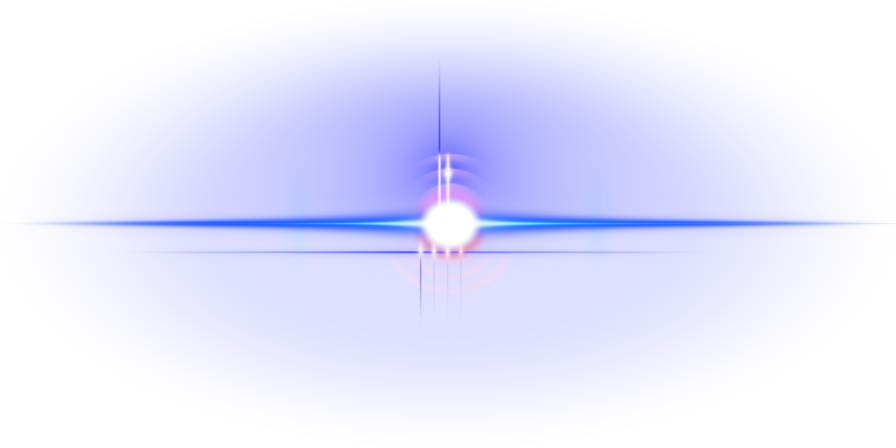
This background is drawn by a Shadertoy shader. Its source:

```glsl
// Anamorphic lens flare: a white core with blue streaks, thin spikes and pink arcs on a lilac glow.

// Soft bell curve around zero.
float bell(float x, float width) {
    return exp(-x * x / (width * width));
}

// Thin horizontal or vertical line that never gets narrower than a pixel.
float hairline(float x, float width) {
    return bell(x, max(width, 0.7 / iResolution.y));
}

// Lilac oval with a violet cloud over the core.
vec3 backdrop(vec2 p) {
    float oval = 1.0 - smoothstep(0.48, 1.04, length(p / vec2(1.0, 0.5)));
    float upper = smoothstep(-0.04, 0.07, p.y);
    vec2 q = p - vec2(0.0, 0.12);
    float cloud = 0.30 * exp(-length(q * vec2(0.8, 1.0)) / 0.15);
    float dusk = 0.06 * bell(p.x, 0.6);
    float depth = oval * (0.125 + upper * (dusk + cloud));
    depth += 0.20 * upper * exp(-length(q * vec2(1.0, 0.8)) / 0.045);
    vec3 color = 1.0 - depth * vec3(1.0, 0.98, 0.01);
    float side = bell(abs(p.x) - 0.335, 0.025) * bell(p.y, 0.09);
    return color - side * vec3(0.06, 0.0, 0.0);
}

// Tapered blue streak with a cyan and white heart.
vec3 mainStreak(vec3 color, vec2 p) {
    float x = abs(p.x - 0.005);
    float y = p.y - 0.001;
    float reach = 1.0 - smoothstep(0.48, 1.0, x);
    float taper = exp(-x / 0.28);
    float haze = exp(-abs(y) / (0.006 + 0.036 * taper)) * reach;
    color = mix(color, vec3(0.38, 0.46, 1.0), 0.5 * haze);
    float blue = hairline(y, 0.0035 + 0.027 * taper) * reach;
    color = mix(color, vec3(0.04, 0.27, 1.0), 0.88 * blue);
    float heart = hairline(y, 0.0015 + 0.017 * exp(-x / 0.13));
    float cyan = heart * exp(-x / (p.x > 0.0 ? 0.55 : 0.30));
    color = mix(color, vec3(0.12, 0.82, 1.0), cyan);
    float white = hairline(y, 0.001 + 0.020 * exp(-x / 0.07));
    return mix(color, vec3(0.96, 1.0, 1.0), white * exp(-x * x / 0.045));
}

// Fine line below the main streak, stronger to the left.
vec3 lowerStreak(vec3 color, vec2 p) {
    float x = p.x + 0.07;
    float y = p.y + 0.063;
    float strength = exp(-abs(x) / 0.28) * (1.0 - smoothstep(0.45, 0.7, abs(x)));
    color = mix(color, vec3(0.5, 0.54, 1.0), 0.3 * strength * bell(y, 0.012));
    return mix(color, vec3(0.10, 0.20, 0.95), 0.85 * strength * hairline(y, 0.0025));
}

// Pink rings and arcs around the core.
vec3 arcs(vec3 color, vec2 p) {
    vec2 q = p - vec2(0.005, 0.0);
    float r = length(q);
    float below = smoothstep(0.02, -0.06, q.y);
    vec3 rim = mix(vec3(1.0, 0.56, 0.96), vec3(1.0, 0.48, 0.52), below);
    color = mix(color, rim, 0.75 * bell(r - 0.066, 0.014));
    for (int i = 0; i < 3; i++) {
        float radius = 0.088 + 0.033 * float(i);
        float band = smoothstep(radius - 0.025, radius, r)
            * (1.0 - smoothstep(radius, radius + 0.005, r));
        float low = smoothstep(-0.045, -0.085, q.y);
        float high = smoothstep(0.03, 0.06, q.y) * bell(q.x, 0.05);
        color = mix(color, vec3(1.0, 0.86, 0.93), 0.42 * band * low);
        color = mix(color, vec3(0.96, 0.74, 1.0), 0.55 * band * high);
    }
    return color;
}

// Vertical spikes above and below the core.
vec3 spikes(vec3 color, vec2 p) {
    float tall = hairline(p.x + 0.019, 0.0022);
    float rise = smoothstep(0.13, 0.17, p.y) * (1.0 - smoothstep(0.17, 0.39, p.y));
    color = mix(color, vec3(0.24, 0.25, 0.90), 0.85 * tall * rise);

    // Two bright columns over the core.
    float column = smoothstep(0.165, 0.145, p.y) * smoothstep(0.0, 0.03, p.y);
    float pair = max(hairline(p.x + 0.019, 0.003), 0.9 * hairline(p.x, 0.0045));
    color = mix(color, vec3(1.0, 0.95, 1.0), pair * column);
    float bead = bell(length((p - vec2(0.0, 0.113)) * vec2(1.0, 0.7)), 0.010);
    color = mix(color, vec3(1.0), bead);

    // Small glints on the lower line, with faint tails.
    for (int i = 0; i < 4; i++) {
        float x = p.x + 0.061 - 0.030 * float(i);
        float first = i == 0 ? 1.0 : 0.22;
        float tail = smoothstep(-0.24, -0.075, p.y) * smoothstep(-0.05, -0.07, p.y);
        color = mix(color, vec3(0.40, 0.42, 0.95), 0.75 * first * tail * hairline(x, 0.002));
        vec3 tint = i == 3 ? vec3(1.0, 0.62, 0.66) : vec3(1.0, 0.90, 0.98);
        float y = p.y + 0.061;
        float glint = exp(-abs(x) / 0.0045 - abs(y) / 0.013);
        color = mix(color, tint, 0.8 * bell(x, 0.006) * bell(y, 0.018));
        color = mix(color, vec3(1.0), glint);
    }
    return color;
}

void mainImage(out vec4 fragColor, in vec2 fragCoord) {
    vec2 p = (fragCoord - 0.5 * iResolution.xy) / iResolution.y;
    vec3 color = backdrop(p);
    color = arcs(color, p);
    color = mainStreak(color, p);
    color = lowerStreak(color, p);
    color = spikes(color, p);

    // Blown-out core with a soft pink rim.
    float d = length((p - vec2(0.005, 0.0)) * vec2(0.9, 1.05));
    color = mix(color, vec3(1.0, 0.76, 0.95), 0.4 * bell(d, 0.075));
    color = mix(color, vec3(1.0), 1.0 - smoothstep(0.042, 0.067, d));
    fragColor = vec4(clamp(color, 0.0, 1.0), 1.0);
}
```
